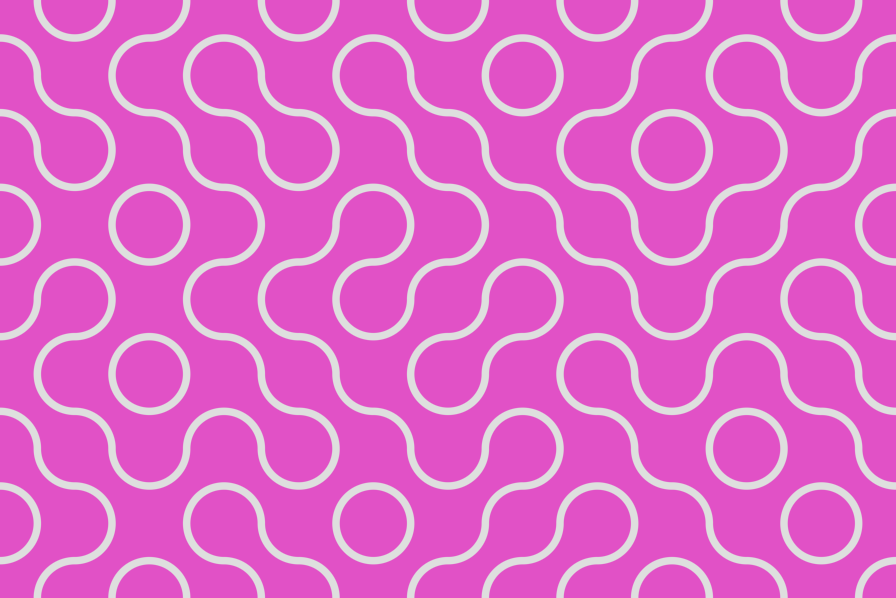
A Shadertoy shader for this pattern:

```glsl
const float TILES_ACROSS = 12.0;
const float ARC_RADIUS = 0.5;      // in tiles
const float LINE_WIDTH = 0.1;      // in tiles
const float FLIP_CHANCE = 0.5;
const float SEED = 17.0;
const vec3 GROUND_COLOR = vec3(0.882, 0.318, 0.776);
const vec3 LINE_COLOR = vec3(0.870, 0.875, 0.870);

float hash(vec2 cell) {
    vec3 p = fract(vec3(cell.xyx + SEED) * 0.1031);
    p += dot(p, p.yzx + 33.33);
    return fract((p.x + p.y) * p.z);
}

// Distance to the centre line of two quarter arcs around opposite corners
float arcDistance(vec2 local) {
    float cornerDistance = min(length(local), length(local - 1.0));
    return abs(cornerDistance - ARC_RADIUS);
}

void mainImage(out vec4 fragColor, in vec2 fragCoord) {
    float pixel = TILES_ACROSS / iResolution.x;
    vec2 position = fragCoord * pixel;
    vec2 cell = floor(position);
    vec2 local = fract(position);

    // Random mirroring joins the arcs into winding paths and rings
    if (hash(cell) < FLIP_CHANCE) local.x = 1.0 - local.x;

    float edge = arcDistance(local) - 0.5 * LINE_WIDTH;
    float line = 1.0 - smoothstep(-0.75 * pixel, 0.75 * pixel, edge);
    fragColor = vec4(mix(GROUND_COLOR, LINE_COLOR, line), 1.0);
}
```
